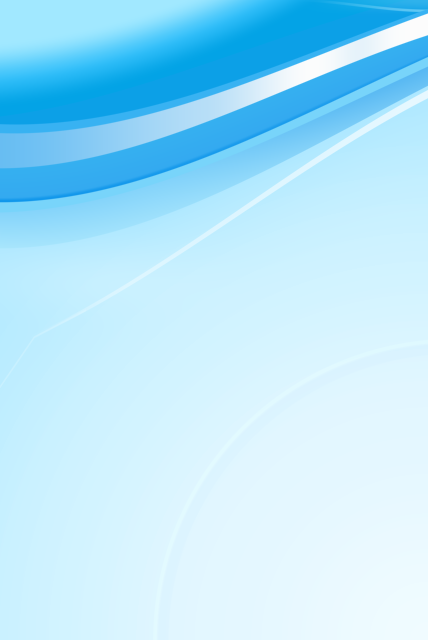
Give the GLSL for this background, as a Shadertoy shader.

```glsl
// Layered blue ribbons sweep across the top of a pale, softly ringed backdrop.
// Each ribbon edge is a cubic through four heights; layers are painted from
// the top downwards, then thin highlights are laid over them.

// Cubic through heights h at x = 0, 1/3, 2/3 and 1.
float curve(float x, vec4 h) {
    float a = x - 1.0 / 3.0, b = x - 2.0 / 3.0, c = x - 1.0;
    return dot(h, vec4(-4.5 * a * b * c, 13.5 * x * b * c,
                       -13.5 * x * a * c, 4.5 * x * a * b));
}

// Smooth coverage of everything below an edge (y runs downwards).
float below(float y, float edge) {
    float soft = 0.8 / iResolution.y;
    return smoothstep(-soft, soft, y - edge);
}

// Smooth stroke from a signed distance and a half width.
float stroke(float d, float halfWidth) {
    float soft = 0.8 / iResolution.y;
    return 1.0 - smoothstep(halfWidth - soft, halfWidth + soft, abs(d));
}

float segmentDistance(vec2 p, vec2 a, vec2 b) {
    vec2 ab = b - a;
    return length(p - a - ab * clamp(dot(p - a, ab) / dot(ab, ab), 0.0, 1.0));
}

// Pale radial backdrop with faint concentric steps.
vec3 backdrop(vec2 p) {
    float r = length((p - vec2(1.0, 1.0)) * vec2(0.667, 1.0));
    float steps = floor(r * 22.0) / 22.0;
    r = mix(r, steps + 0.023, 0.3);
    vec3 col = mix(vec3(0.94, 0.985, 1.0), vec3(0.89, 0.967, 1.0), smoothstep(0.0, 0.36, r));
    col = mix(col, vec3(0.81, 0.95, 1.0), smoothstep(0.33, 0.65, r));
    col = mix(col, vec3(0.71, 0.92, 1.0), smoothstep(0.58, 0.88, r));
    float ring = length((p - vec2(1.064, 1.0)) * vec2(0.667, 1.0)) - 0.468;
    col += 0.016 * stroke(ring, 0.003);
    return col - vec3(0.012, 0.008, 0.0) * stroke(ring + 0.013, 0.008);
}

// Glowing blue field above the ribbons.
vec3 upperField(vec2 p, float ribbonTop) {
    float t = p.y - (0.115 - 0.06 * p.x - 0.22 * p.x * p.x);
    vec3 col = mix(vec3(0.63, 0.91, 1.0), vec3(0.20, 0.75, 0.98), smoothstep(-0.05, 0.018, t));
    col = mix(col, vec3(0.01, 0.64, 0.90), smoothstep(0.0, 0.055, t));
    float sheet = below(p.y, ribbonTop - 0.012 - 0.1 * p.x * (1.0 - p.x) - 0.01 * p.x);
    col = mix(col, vec3(0.07, 0.62, 0.91), 0.65 * sheet);
    // Pale strands in the right corner
    float corner = smoothstep(0.68, 1.0, p.x);
    col = mix(col, vec3(0.30, 0.76, 0.94), 0.55 * corner * (1.0 - smoothstep(0.0, 0.025, p.y)));
    float strand = p.y - 0.017 * corner;
    return mix(col, vec3(0.50, 0.84, 0.97), 0.7 * corner * stroke(strand, 0.002));
}

void mainImage(out vec4 fragColor, in vec2 fragCoord) {
    vec2 p = fragCoord / iResolution.xy;
    p.y = 1.0 - p.y;

    // Ribbon edges, from top to bottom
    float rimTop    = curve(p.x, vec4(0.194, 0.169, 0.098, 0.014));
    float silverTop = curve(p.x, vec4(0.208, 0.181, 0.107, 0.021));
    float silverEnd = curve(p.x, vec4(0.263, 0.225, 0.141, 0.055));
    float blueEnd   = curve(p.x, vec4(0.316, 0.280, 0.193, 0.089));
    float paleEnd   = curve(p.x, vec4(0.332, 0.293, 0.207, 0.104));
    float veilEnd   = curve(p.x, vec4(0.388, 0.348, 0.251, 0.134));

    vec3 col = upperField(p, rimTop);
    col = mix(col, vec3(0.22, 0.70, 0.95), below(p.y, rimTop));

    // Silver ribbon with a bright glint
    vec3 silver = mix(vec3(0.40, 0.74, 0.95), vec3(0.74, 0.88, 0.97), smoothstep(-0.05, 0.58, p.x));
    silver = mix(silver, vec3(0.99), smoothstep(0.48, 0.74, p.x));
    silver -= vec3(0.09, 0.04, 0.01) * exp(-pow((p.x - 0.84) / 0.06, 2.0));
    col = mix(col, silver, below(p.y, silverTop));

    // Blue ribbon, deepening towards its lower rim
    float depth = clamp((p.y - silverEnd) / (blueEnd - silverEnd), 0.0, 1.0);
    vec3 blue = mix(vec3(0.21, 0.69, 0.94), vec3(0.20, 0.66, 0.94), depth);
    blue = mix(blue, vec3(0.06, 0.59, 0.92), smoothstep(0.85, 0.97, depth) * (1.0 - 0.5 * p.x));
    col = mix(col, blue, below(p.y, silverEnd));
    col = mix(col, vec3(0.47, 0.83, 0.98), below(p.y, blueEnd));

    // Translucent veil, fading out on the left
    float fall = clamp((p.y - paleEnd) / (veilEnd - paleEnd), 0.0, 1.0);
    vec3 veil = mix(vec3(0.52, 0.83, 0.98), vec3(0.34, 0.72, 0.95), smoothstep(0.3, 1.0, p.x));
    veil = mix(veil, vec3(0.66, 0.90, 0.99), fall * (1.0 - 0.75 * p.x));
    col = mix(col, veil, below(p.y, paleEnd));

    // Backdrop with a cool shade under the veil
    vec3 base = backdrop(p);
    float under = max(p.y - veilEnd, 0.0);
    base = mix(base, vec3(0.66, 0.90, 1.0), 0.65 * exp(-under * 20.0));
    base += 0.05 * vec3(1.0, 0.3, 0.0) * exp(-dot((p - vec2(0.18, 0.43)) * vec2(4.0, 18.0),
                                               (p - vec2(0.18, 0.43)) * vec2(4.0, 18.0)));
    col = mix(col, base, below(p.y, veilEnd));

    // Long white highlight, widening to the right
    float arc = p.y - curve(p.x, vec4(0.547, 0.431, 0.283, 0.147));
    float glint = stroke(arc, mix(0.002, 0.0065, p.x)) * smoothstep(0.05, 0.3, p.x);
    col = mix(col, vec3(0.93, 0.98, 1.0), glint * mix(0.4, 0.9, p.x));

    // Fine crease at the left border
    float crease = min(segmentDistance(p, vec2(0.0, 0.605), vec2(0.08, 0.527)),
                       segmentDistance(p, vec2(0.08, 0.527), vec2(0.2, 0.485)));
    col = mix(col, vec3(0.88, 0.97, 1.0), 0.35 * stroke(crease, 0.0015));

    fragColor = vec4(clamp(col, 0.0, 1.0), 1.0);
}
```
